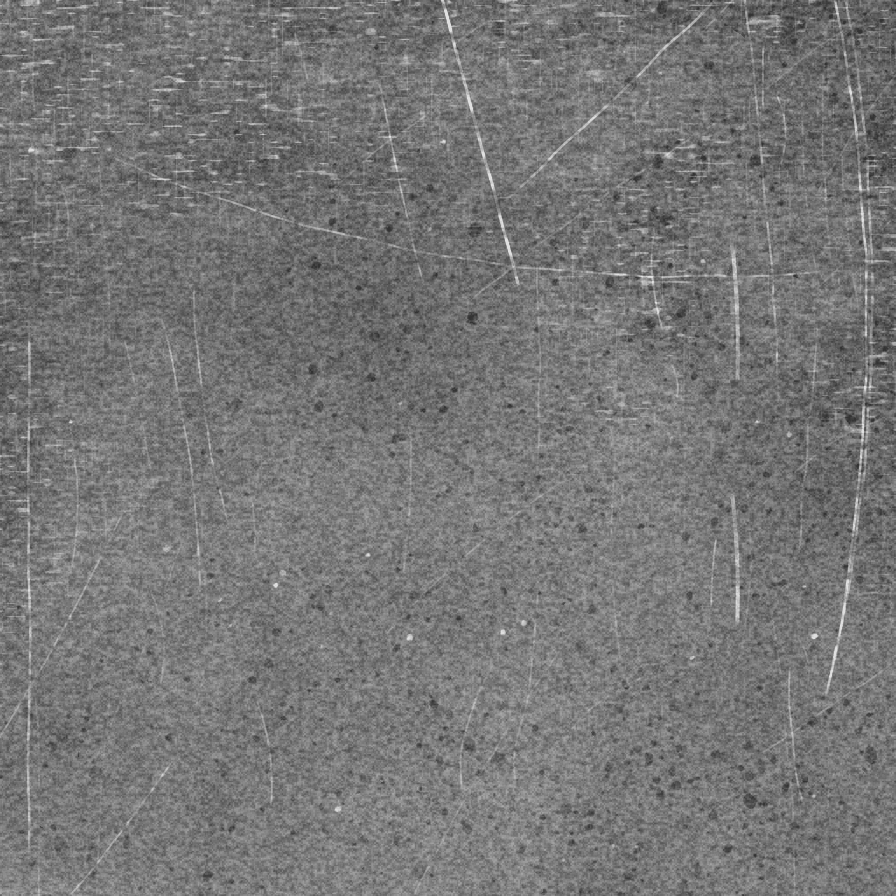
Give the GLSL for this texture, as a WebGL 2 fragment shader.

```glsl
#version 300 es
precision highp float;

uniform vec2 u_resolution;
out vec4 fragColor;

#define BASE_TONE 0.472
#define WEAR_DARKENING 0.065
#define MOTTLE 0.20
#define FINE_GRAIN 0.12
#define COARSE_GRAIN 0.17
#define FLECK_LIGHT 0.20
#define PIT_DEPTH 0.17
#define CHIP_LIGHT 0.38
#define STEEP_COUNT 46
#define DIAGONAL_COUNT 18
#define LINE_SOFTNESS 0.0015

float hash(vec2 p) {
    vec3 q = fract(p.xyx * 0.1031);
    q += dot(q, q.yzx + 33.33);
    return fract((q.x + q.y) * q.z);
}

float noise(vec2 p) {
    vec2 cell = floor(p), f = fract(p);
    f = f * f * (3.0 - 2.0 * f);
    return mix(mix(hash(cell), hash(cell + vec2(1, 0)), f.x),
               mix(hash(cell + vec2(0, 1)), hash(cell + vec2(1, 1)), f.x), f.y);
}

float fbm(vec2 p) {
    float sum = 0.0, amplitude = 0.5;
    for (int i = 0; i < 5; i++) {
        sum += amplitude * noise(p);
        p = p * 2.03 + 17.7;
        amplitude *= 0.5;
    }
    return sum / 0.969;
}

// Sparse ragged blobs, one per cell of a turned grid
float spots(vec2 p, float cells, float chance, float turn) {
    float c = cos(turn), s = sin(turn);
    vec2 q = mat2(c, s, -s, c) * p * cells + 50.0;
    vec2 id = floor(q);
    vec2 center = 0.5 + 0.44 * (vec2(hash(id + 3.1), hash(id + 7.7)) - 0.5);
    float size = hash(id + 11.3);
    float radius = mix(0.11, 0.28, size * size);
    vec2 offset = (fract(q) - center) * vec2(1.0 + 0.3 * hash(id + 5.9), 1.0);
    float edge = length(offset) + 0.14 * (noise(q * 6.0) - 0.5);
    float soft = cells * LINE_SOFTNESS;
    float body = 1.0 - smoothstep(radius - soft, radius + soft, edge);
    return body * step(hash(id + 19.5), chance) * mix(0.35, 1.0, hash(id + 23.9));
}

// Thin bowed line from a to b that fades at its ends and breaks up along its length
float scratch(vec2 p, vec2 a, vec2 b, float bend, float width) {
    float len = distance(a, b);
    vec2 dir = (b - a) / len;
    float along = dot(p - a, dir);
    float t = along / len;
    float across = dot(p - a, vec2(-dir.y, dir.x)) - 4.0 * bend * t * (1.0 - t);
    across += 0.003 * (noise(vec2(along * 25.0, a.x * 91.0)) - 0.5);
    float soft = max(LINE_SOFTNESS, 1.0 / u_resolution.y);
    float line = 1.0 - smoothstep(width, width + soft, abs(across));
    float ends = smoothstep(0.0, 0.05, t) * (1.0 - smoothstep(0.92, 1.0, t));
    float broken = smoothstep(0.2, 0.75, noise(vec2(along * 110.0, a.y * 57.0)));
    return line * ends * mix(0.3, 1.0, broken);
}

// Random scratches in two families: steep near the sides, and rising diagonals
float scatteredScratches(vec2 p) {
    float light = 0.0;
    for (int i = 0; i < STEEP_COUNT; i++) {
        vec2 k = vec2(float(i), 4.0);
        float side = 2.0 * hash(k) - 1.0;
        vec2 top = vec2(0.5 + 0.49 * sign(side) * pow(abs(side), 0.6), 0.1 + 0.95 * sqrt(hash(k + 31.0)));
        float len = mix(0.06, 0.4, pow(hash(k + 47.0), 2.0));
        float lean = 0.4 * (hash(k + 59.0) - 0.4) * smoothstep(0.0, 0.5, 1.1 - abs(side));
        float strength = mix(0.06, 0.30, pow(hash(k + 71.0), 2.0));
        light += strength * scratch(p, top, top + len * vec2(lean, -1.0), 0.02 * (hash(k + 83.0) - 0.5), 0.0003);
    }
    for (int i = 0; i < DIAGONAL_COUNT; i++) {
        vec2 k = vec2(float(i), 113.0);
        vec2 start = vec2(hash(k), hash(k + 29.0)) * 1.1 - 0.1;
        float angle = mix(0.6, 1.3, hash(k + 41.0));
        vec2 reach = mix(0.12, 0.45, hash(k + 53.0)) * vec2(cos(angle), sin(angle));
        light += mix(0.05, 0.20, hash(k + 67.0)) * scratch(p, start, start + reach, 0.03 * (hash(k + 79.0) - 0.5), 0.0003);
    }
    return light;
}

// The few deep gouges
float gouges(vec2 p) {
    float light = 0.50 * scratch(p, vec2(0.488, 1.02), vec2(0.582, 0.67), 0.0, 0.0009);
    light += 0.32 * scratch(p, vec2(0.57, 0.78), vec2(0.82, 1.02), 0.0, 0.0006);
    light += 0.24 * scratch(p, vec2(0.11, 0.83), vec2(0.95, 0.70), -0.055, 0.0004);
    light += 0.26 * scratch(p, vec2(0.83, 1.02), vec2(0.87, 0.55), 0.004, 0.0005);
    light += 0.28 * scratch(p, vec2(0.032, 0.65), vec2(0.033, 0.03), 0.0, 0.0006);
    for (int i = 0; i < 2; i++) {
        float n = float(i);
        light += (0.38 - 0.14 * n) * scratch(p, vec2(0.927 + 0.012 * n, 1.03), vec2(0.917, 0.2), 0.045, 0.0006);
        light += 0.32 * scratch(p, vec2(0.817, 0.73 - 0.28 * n), vec2(0.822, 0.57 - 0.27 * n), 0.003, 0.0015);
    }
    return light;
}

void main() {
    vec2 uv = gl_FragCoord.xy / u_resolution;
    float cloud = fbm(uv * 4.0 + 2.3);
    float patches = smoothstep(0.3, 0.7, fbm(uv * vec2(8.0, 11.0) + 40.0));
    float sideness = pow(abs(2.0 * uv.x - 1.0), 3.0);
    float wear = smoothstep(0.45, 1.0, uv.y + 0.38 * sideness + 0.8 * (cloud - 0.5));

    // Mottled ground with grain
    float tone = BASE_TONE + MOTTLE * (cloud - 0.5) - WEAR_DARKENING * wear * (0.4 + patches);
    tone += FINE_GRAIN * (hash(floor(uv * 512.0)) - 0.5);
    tone += COARSE_GRAIN * (noise(uv * vec2(230.0, 310.0)) - 0.5);

    // Woven flecks, mostly level, some upright
    float level = smoothstep(0.70, 0.95, noise(uv * vec2(75.0, 340.0)));
    float upright = smoothstep(0.74, 0.98, noise(uv * vec2(330.0, 32.0) + 9.0));
    tone += FLECK_LIGHT * level * (0.12 + wear * (0.3 + patches));
    tone += 0.4 * FLECK_LIGHT * upright * (0.2 + wear);
    tone += 0.09 * (noise(uv * vec2(40.0, 250.0) + 5.0) - 0.5) * (0.3 + wear);

    // Dark pits, thickest low on the right
    float density = smoothstep(0.0, 1.1, uv.x + 0.45 - 0.6 * uv.y) * (0.25 + 0.75 * patches);
    float pits = 0.0;
    for (int i = 0; i < 3; i++) {
        float n = float(i);
        pits = max(pits, spots(uv, 32.0 * pow(1.65, n), density * (0.36 + 0.08 * n), 0.4 + 0.7 * n));
    }
    tone -= PIT_DEPTH * pits;

    // Bright chips and scratches
    tone += CHIP_LIGHT * spots(uv, 75.0, 0.008, 1.1);
    tone += scatteredScratches(uv) + gouges(uv);
    fragColor = vec4(vec3(clamp(tone, 0.2, 0.88)), 1.0);
}
```
